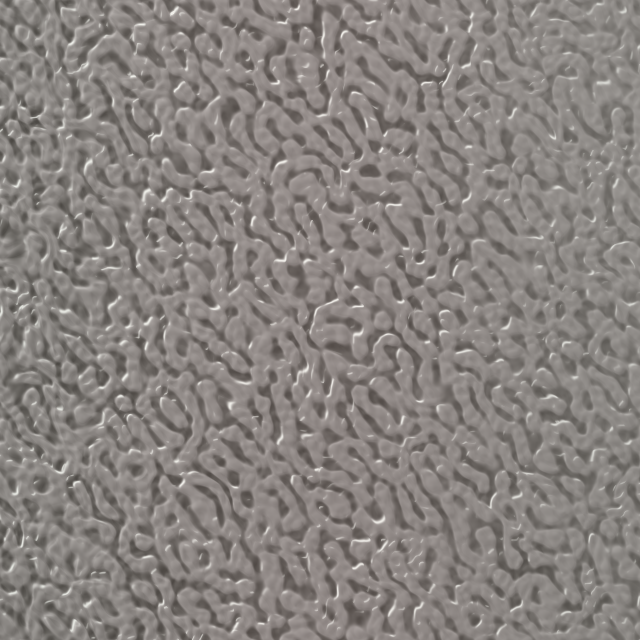
This texture is drawn by a WebGL 2 fragment shader. Its source:

```glsl
#version 300 es
precision highp float;
// Embossed grey sheet covered with short, curling worm-like dents.
// Random plane waves of one wavelength give a local phase: its cosine shapes
// the dents, its sine gives the slope that drives sheen and small glints.

uniform vec2 u_resolution;
out vec4 fragColor;

const float PI = 3.14159265;
const int WAVES = 28;
const float DENT_FREQ = 30.0;       // dents across the canvas
const float CRINKLE_FREQ = 56.0;    // finer folds, strongest at the left
const float GRAIN_ANGLE = 0.6;      // preferred normal of the dents
const float GRAIN_BIAS = 0.4;
const float CURL_FREQ = 18.0;
const float CURL_AMOUNT = 0.018;
const float BREAK_FREQ = 33.0;      // where dents are cut into short pieces
const float BREAK_AMOUNT = 0.5;
const vec2 LIGHT_DIR = vec2(-0.6, 0.8);

const vec3 PLATEAU = vec3(0.583, 0.552, 0.542);
const vec3 DENT = vec3(0.395, 0.367, 0.353);
const vec3 GLINT = vec3(0.93, 0.92, 0.90);
const vec3 COOL_TINT = vec3(-0.016, 0.001, -0.003);

uint mixBits(uint v) {
  v = v * 747796405u + 2891336453u;
  v = ((v >> ((v >> 28u) + 4u)) ^ v) * 277803737u;
  return (v >> 22u) ^ v;
}

float hash(ivec2 cell, uint seed) {
  uint h = mixBits(uint(cell.x) + mixBits(uint(cell.y) + mixBits(seed)));
  return float(h >> 8u) / 16777216.0;
}

float valueNoise(vec2 p, uint seed) {
  ivec2 c = ivec2(floor(p));
  vec2 f = fract(p);
  f = f * f * f * (f * (f * 6.0 - 15.0) + 10.0);
  float low = mix(hash(c, seed), hash(c + ivec2(1, 0), seed), f.x);
  float high = mix(hash(c + ivec2(0, 1), seed), hash(c + ivec2(1, 1), seed), f.x);
  return mix(low, high, f.y);
}

// x: cosine of the local phase, yz: slope direction scaled by its sine
vec3 wormField(vec2 p, float freq, uint seed) {
  float height = 0.0;
  vec2 slope = vec2(0.0);
  for (int i = 0; i < WAVES; i++) {
    float angle = PI * (float(i) + hash(ivec2(i, 0), seed)) / float(WAVES);
    float stretch = mix(0.7, 1.3, hash(ivec2(i, 1), seed));
    float amp = 1.0 + GRAIN_BIAS * cos(2.0 * (angle - GRAIN_ANGLE));
    vec2 dir = vec2(cos(angle), sin(angle)) * stretch;
    float phase = 2.0 * PI * (freq * dot(p, dir) + hash(ivec2(i, 2), seed));
    height += amp * cos(phase);
    slope -= amp * sin(phase) * dir;
  }
  float norm = sqrt(2.0 / float(WAVES));
  height *= norm;
  slope *= norm;
  return vec3(height, slope) / sqrt(height * height + dot(slope, slope) + 0.4);
}

float band(float x, float center, float width) {
  float d = (x - center) / width;
  return exp(-d * d);
}

void main() {
  vec2 uv = gl_FragCoord.xy / u_resolution;
  vec2 p = gl_FragCoord.xy / u_resolution.y;

  // Large-scale changes of relief
  float patchy = valueNoise(p * 4.0, 3u);
  float left = 1.0 - smoothstep(0.0, 0.55, uv.x + 0.12 * (patchy - 0.5));
  float right = smoothstep(0.5, 1.0, uv.x);
  float depth = 1.0 - right * mix(0.25, 0.5, uv.y) - 0.2 * left;

  // Curled coordinates and the two layers of relief
  vec2 curl = vec2(valueNoise(p * CURL_FREQ, 11u), valueNoise(p * CURL_FREQ, 12u)) - 0.5;
  vec2 q = p + CURL_AMOUNT * curl;
  vec3 worm = wormField(q, DENT_FREQ, 21u);
  vec3 fold = wormField(q, CRINKLE_FREQ, 57u);

  // Short dents with uneven strength
  float cut = BREAK_AMOUNT * (valueNoise(p * BREAK_FREQ, 6u) - 0.5);
  float level = worm.x + cut + 0.14 * fold.x;
  float strength = depth * mix(0.75, 1.25, valueNoise(p * 19.0, 5u));
  float dent = smoothstep(0.08, 0.88, level);
  vec3 color = mix(PLATEAU, DENT, clamp(dent * strength, 0.0, 1.1));

  // Sheen on slopes facing the light, shade on the others
  float facing = dot(worm.yz, LIGHT_DIR);
  float foldFacing = dot(fold.yz, LIGHT_DIR);
  float crinkle = mix(0.045, 0.085, left);
  color += 0.07 * facing * band(level, 0.15, 0.5) * (0.6 + 0.4 * depth);
  color += crinkle * (foldFacing - 0.3 * smoothstep(0.2, 0.8, fold.x));

  // Pale crests in the rough part
  float crest = band(worm.x, -0.2, 0.3) * smoothstep(-0.1, 0.7, facing);
  color += 0.10 * left * crest;

  // Scattered short glints
  float gate = smoothstep(0.5, 0.75, valueNoise(p * 52.0, 8u));
  float glint = band(level, 0.15, 0.33) * smoothstep(0.3, 0.72, facing) * gate;
  float spark = band(fold.x, 0.1, 0.5) * smoothstep(0.35, 0.8, foldFacing);
  spark *= smoothstep(0.6, 0.85, valueNoise(p * 38.0, 9u));
  float shine = glint + spark * mix(0.6, 0.75, left);
  color = mix(color, GLINT, clamp(shine, 0.0, 1.0) * mix(1.0, 0.75, right));

  // Broad light, cooler sides and fine grain
  color += COOL_TINT * max(left, right);
  color += 0.016 * (uv.y - 0.5) - 0.016 * left + 0.02 * (patchy - 0.5);
  color += 0.03 * (valueNoise(p * 150.0, 14u) - 0.5);
  fragColor = vec4(clamp(color, 0.0, 1.0), 1.0);
}
```
